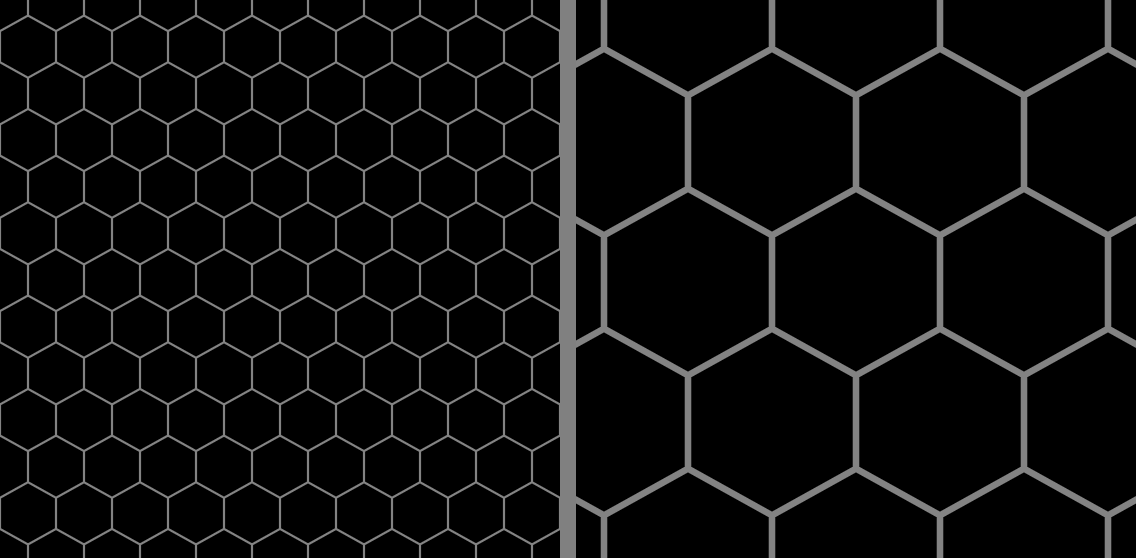
Left, the full canvas; right, a detail of the centre.
Give the GLSL for this pattern, as a Shadertoy shader.

```glsl
// A honeycomb of thin grey outlines on black, ten cells across the canvas.
// Two interleaved rectangular lattices hold the cell centres; the distance to
// the nearest edge of a slightly flattened hexagon gives the lines.

const vec2 PERIOD = vec2(1.0 / 10.0, 1.0 / 6.0);   // lattice step, in canvas widths

// Distance to the edge of an upright hexagon, positive inside.
float hexagonInset(vec2 p) {
    p = abs(p);
    vec2 slantNormal = normalize(vec2(PERIOD.y / 3.0, PERIOD.x));
    float side = 0.5 * PERIOD.x - p.x;
    float slant = dot(slantNormal, vec2(0.0, PERIOD.y / 3.0) - p);
    return min(side, slant);
}

// Offset from the nearest point of a rectangular lattice through the origin.
vec2 latticeOffset(vec2 p) {
    return (fract(p / PERIOD + 0.5) - 0.5) * PERIOD;
}

void mainImage(out vec4 fragColor, in vec2 fragCoord) {
    // Canvas widths, measured from the top left corner.
    vec2 p = vec2(fragCoord.x, iResolution.y - fragCoord.y) / iResolution.x;
    float pixel = 1.0 / iResolution.x;

    // Only the hexagon that contains the point has a positive inset.
    float edgeDistance = max(hexagonInset(latticeOffset(p)),
                             hexagonInset(latticeOffset(p - 0.5 * PERIOD)));

    // Smooth outline, half its width on each side of the edge.
    float halfWidth = 1.0 / 512.0;
    float line = clamp((halfWidth - edgeDistance) / pixel + 0.5, 0.0, 1.0);

    fragColor = vec4(vec3(0.515) * line, 1.0);
}
```
